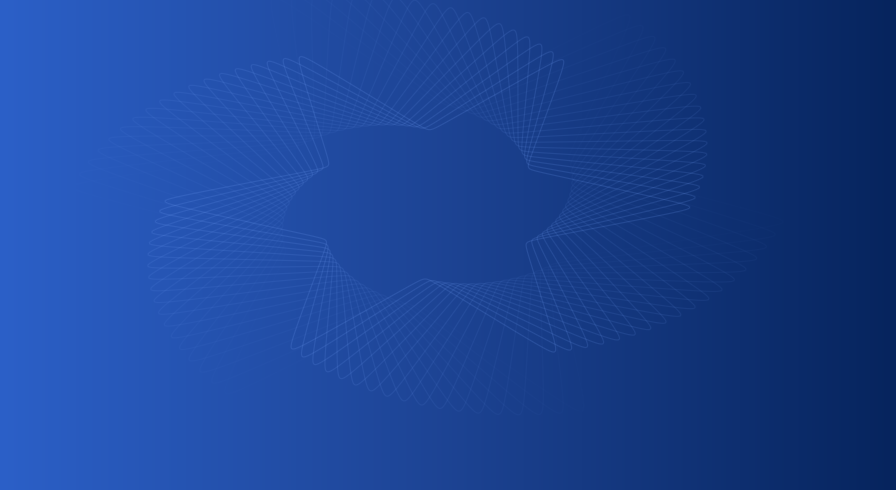
A Shadertoy shader for this background:

```glsl
// A blue horizontal gradient behind a faint guilloche rosette of thin lines.
// The rosette is one six-pointed star outline, repeated while it turns, grows
// and fades; it is drawn in a plane that is stretched sideways.

const vec3 LEFT_BLUE  = vec3(0.169, 0.374, 0.782);
const vec3 MID_BLUE   = vec3(0.111, 0.262, 0.575);
const vec3 RIGHT_BLUE = vec3(0.022, 0.140, 0.364);
const vec3 LINE_BLUE  = vec3(0.450, 0.630, 0.980);

const vec2  CENTER         = vec2(0.477, 0.583); // fraction of the canvas
const float STRETCH        = 1.555;              // horizontal scale of the rosette
const float OUTER_RADIUS   = 0.363;              // star tips, in canvas heights
const float INNER_RADIUS   = 0.148;              // star notches
const float TIP_ROUNDING   = 0.006;
const float NOTCH_ROUNDING = 0.005;
const int   COPIES         = 18;
const float FIRST_TURN     = -0.018;             // rotation of the first copy
const float TURN           = 1.047;              // rotation gained by the last
const float GROWTH         = 0.38;               // extra size of the last copy
const float LINE_WIDTH     = 0.0024;
const float LINE_ALPHA     = 0.17;
const float FADE_POWER     = 0.95;
const float SECTOR         = 1.04719755;         // a sixth of a full turn

vec2 direction(float angle) {
    return vec2(cos(angle), sin(angle));
}

// Absolute value with a rounded corner.
float softAbs(float x, float rounding) {
    return sqrt(x * x + rounding * rounding);
}

// Distance to the star outline on the canvas, corrected for the stretch.
float starDistance(float radius, float angle, float turn, float size) {
    // Fold the plane into half of one arm, softly across the arm's axis.
    float sector = floor((angle - turn) / SECTOR + 0.5) * SECTOR;
    vec2 p = radius / size * direction(angle - turn - sector);
    float side = softAbs(p.y, TIP_ROUNDING);

    // Edge that joins a tip and a notch
    vec2 notchAxis = direction(0.5 * SECTOR);
    vec2 notchSide = vec2(notchAxis.y, -notchAxis.x);
    vec2 tip = vec2(OUTER_RADIUS, 0.0);
    vec2 edge = INNER_RADIUS * notchAxis - tip;
    vec2 normal = normalize(vec2(edge.y, -edge.x));

    // Signed distance to the edge, rounded across the notch as well.
    vec2 q = vec2(p.x, side);
    float across = dot(q, notchSide);
    float softAcross = softAbs(across, NOTCH_ROUNDING);
    q += notchSide * (softAcross - across);
    float d = dot(q - tip, normal) * size;

    // Unfold the gradient and divide by its length on the canvas.
    float bend = across / softAcross - 1.0;
    vec2 gradient = normal + notchSide * dot(normal, notchSide) * bend;
    gradient.y *= p.y / side;
    vec2 axis = direction(turn + sector);
    gradient = mat2(axis, vec2(-axis.y, axis.x)) * gradient;
    gradient.x /= STRETCH;
    return abs(d) / max(length(gradient), 0.05);
}

float lineCoverage(float d, float pixel) {
    float halfWidth = 0.5 * max(LINE_WIDTH, pixel);
    float coverage = clamp((halfWidth + 0.5 * pixel - d) / pixel, 0.0, 1.0);
    return coverage * min(1.0, LINE_WIDTH / pixel);
}

void mainImage(out vec4 fragColor, in vec2 fragCoord) {
    vec2 uv = fragCoord / iResolution.xy;
    float pixel = 1.0 / iResolution.y;

    // Background gradient
    vec3 color = mix(LEFT_BLUE, MID_BLUE, clamp(2.0 * uv.x, 0.0, 1.0));
    color = mix(color, RIGHT_BLUE, clamp(2.0 * uv.x - 1.0, 0.0, 1.0));

    // Rosette plane
    vec2 p = (fragCoord - CENTER * iResolution.xy) * pixel;
    p.x /= STRETCH;
    float radius = length(p);
    float angle = radius > 0.0 ? atan(p.y, p.x) : 0.0;

    // Turning, growing and fading star outlines
    for (int i = 0; i < COPIES; i++) {
        float t = float(i) / float(COPIES);
        float d = starDistance(radius, angle, FIRST_TURN + t * TURN, 1.0 + t * GROWTH);
        float alpha = LINE_ALPHA * pow(1.0 - t, FADE_POWER);
        color = mix(color, LINE_BLUE, alpha * lineCoverage(d, pixel));
    }

    fragColor = vec4(color, 1.0);
}
```
